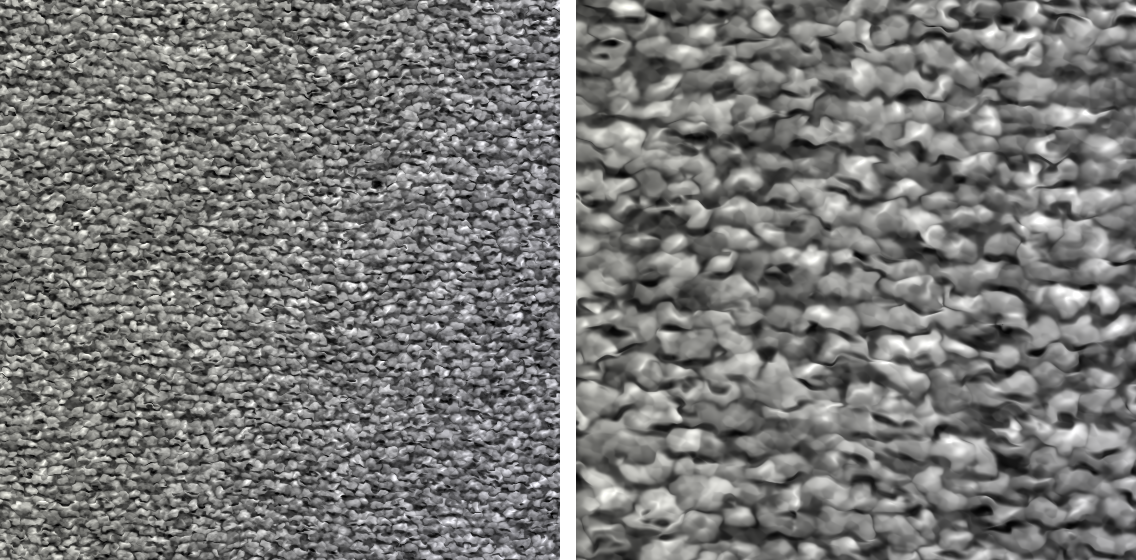
Left: the whole. Right: its middle third, enlarged.
Reproduce this texture procedurally as a Shadertoy shader.

```glsl
// Grey melange knit fabric: staggered rows of ragged yarn loops with dark slits below them.

const vec2 LOOP_COUNT = vec2(52.0, 64.0);   // loops across and up the canvas
const float GAP_TONE = 0.24;
const float SLIT_TONE = 0.11;
const vec3 WARM_TINT = vec3(1.0, 1.0, 0.965);
const vec3 COOL_TINT = vec3(0.985, 0.985, 1.02);

float hash(vec2 p, float seed) {
    vec3 q = fract(vec3(p.xyx) * vec3(0.1031, 0.1030, 0.0973) + seed * 0.137);
    q += dot(q, q.yzx + 33.33);
    return fract((q.x + q.y) * q.z);
}

vec2 hash2(vec2 p, float seed) {
    return vec2(hash(p, seed), hash(p, seed + 5.0));
}

vec2 rotate(vec2 p, float angle) {
    float c = cos(angle), s = sin(angle);
    return vec2(c * p.x + s * p.y, c * p.y - s * p.x);
}

// Soft cellular noise: random cell values blended by distance.
float cellNoise(vec2 p, float seed) {
    vec2 base = floor(p);
    float sum = 0.0, total = 0.0;
    for (int j = -1; j <= 1; j++)
    for (int i = -1; i <= 1; i++) {
        vec2 cell = base + vec2(i, j);
        vec2 d = p - cell - hash2(cell, seed);
        float weight = exp(-6.0 * dot(d, d));
        sum += weight * hash(cell, seed + 9.0);
        total += weight;
    }
    return sum / total;
}

// Gentle drift of the rows, as in cloth that is not quite flat.
vec2 warp(vec2 uv) {
    return uv + 0.004 * vec2(sin(uv.y * 13.0 + 2.0 * sin(uv.x * 5.0)),
                             sin(uv.x * 9.0 + uv.y * 4.0) + 0.5 * sin(uv.x * 23.0));
}

// Pushes points about within a loop, so that outlines become ragged.
vec2 ragged(vec2 p, float amount) {
    vec2 push = vec2(cellNoise(p * 1.7, 40.0), cellNoise(p * 1.7, 50.0));
    return p + amount * (push - 0.5);
}

// Tone of one loop: yarn shade, lit from above, with a slanted glint.
float loopTone(vec2 d, vec2 cell) {
    float shade = mix(0.40, 0.70, hash(cell, 3.0));
    vec2 g = rotate(d - vec2(0.08, 0.13), 0.6) / vec2(0.30, 0.17);
    float glint = exp(-dot(g, g)) * smoothstep(0.1, 1.0, hash(cell, 4.0));
    return shade + 0.26 * d.y + 0.08 * d.x + 0.32 * glint;
}

float slitMask(vec2 d, vec2 halfSize) {
    return 1.0 - smoothstep(0.3, 1.3, length(d / halfSize));
}

// Blends the nearest loops by height, then cuts the slits.
float knit(vec2 p) {
    float row = floor(p.y);
    float total = exp(0.4), sum = GAP_TONE * total;
    float slit = 0.0;
    for (int j = -1; j <= 1; j++) {
        float y = row + float(j);
        float shift = 0.42 * y + 0.25 * hash(vec2(y, 7.0), 1.0);
        float column = floor(p.x + shift);
        for (int i = -1; i <= 1; i++) {
            vec2 cell = vec2(column + float(i), y);
            vec2 jitter = (hash2(cell, 2.0) - 0.5) * vec2(0.50, 0.62);
            vec2 d = p + vec2(shift, 0.0) - cell - 0.5 - jitter;

            float tilt = mix(-0.9, 0.9, hash(cell, 6.0));
            vec2 radius = mix(vec2(0.52, 0.38), vec2(0.74, 0.56), hash(cell, 8.0));
            vec2 e = rotate(d, tilt) / radius;
            float weight = exp(6.0 * (1.0 - dot(e, e)));
            sum += weight * loopTone(d, cell);
            total += weight;

            float depth = smoothstep(0.28, 0.75, hash(cell, 10.0));
            vec2 slitSize = vec2(mix(0.36, 0.68, hash(cell, 11.0)), 0.19);
            vec2 below = rotate(d + vec2(0.05, 0.48), mix(-0.45, 0.12, hash(cell, 12.0)));
            slit = max(slit, depth * slitMask(below, slitSize));
        }
    }
    return mix(sum / total, SLIT_TONE, 0.92 * slit);
}

void mainImage(out vec4 fragColor, in vec2 fragCoord) {
    vec2 uv = fragCoord / iResolution.y;
    vec2 cloth = warp(uv);
    float tone = knit(ragged(cloth * LOOP_COUNT, 0.6));

    // Fine fibres and broad melange patches
    float strands = cellNoise(rotate(cloth, 0.7) * vec2(85.0, 150.0), 20.0) - 0.5;
    float fibre = cellNoise(rotate(cloth, -0.4) * vec2(170.0, 230.0), 25.0) - 0.5;
    float patches = cellNoise(cloth * vec2(15.0, 19.0), 30.0) - 0.5;
    tone += 0.17 * strands + 0.17 * fibre + 0.05 * patches;

    // Light turns from warm at the left to cool at the lower right
    float cool = smoothstep(0.35, 1.2, uv.x + 0.3 * (1.0 - uv.y));
    vec3 color = tone * mix(WARM_TINT, COOL_TINT, cool);
    fragColor = vec4(clamp(color, 0.0, 1.0), 1.0);
}
```
